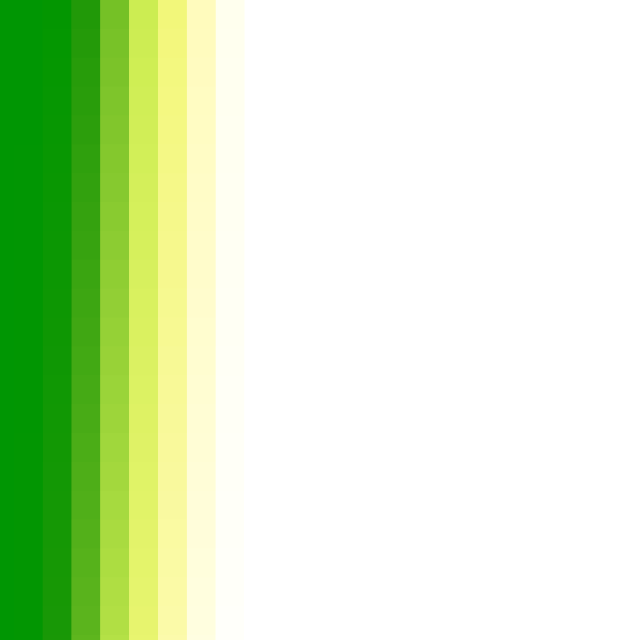
Write a three.js fragment shader that draws this background.

```glsl
// Draws a stepped green to yellow to white gradient, leaning slightly with height.
varying vec2 vUv;

const float CELL = 0.0451;        // side of one gradient step
const float FIRST_EDGE = 0.0664;  // left edge of column 1
const float ROW_SHIFT = 0.033;    // ramp advance for each row downward
const float EDGE_SOFT = 0.035;    // edge blend, as a share of a cell

const vec3 DEEP_GREEN = vec3(0.0, 0.59, 0.012);
const vec3 GREEN = vec3(0.012, 0.59, 0.004);
const vec3 LEAF = vec3(0.13, 0.60, 0.03);
const vec3 LIME = vec3(0.46, 0.755, 0.15);
const vec3 CHARTREUSE = vec3(0.80, 0.93, 0.32);
const vec3 YELLOW = vec3(0.95, 0.97, 0.48);
const vec3 CREAM = vec3(1.0, 0.985, 0.74);
const vec3 IVORY = vec3(1.0, 1.0, 0.935);
const vec3 WHITE = vec3(1.0);

// Staircase with softened risers centred on whole numbers
float softStairs(float position) {
  float p = position - 0.5 * EDGE_SOFT;
  return floor(p) + smoothstep(1.0 - EDGE_SOFT, 1.0, fract(p));
}

// Colour ramp with one stop per unit
vec3 colourRamp(float t) {
  vec3 colour = mix(DEEP_GREEN, GREEN, clamp(t, 0.0, 1.0));
  colour = mix(colour, LEAF, clamp(t - 1.0, 0.0, 1.0));
  colour = mix(colour, LIME, clamp(t - 2.0, 0.0, 1.0));
  colour = mix(colour, CHARTREUSE, clamp(t - 3.0, 0.0, 1.0));
  colour = mix(colour, YELLOW, clamp(t - 4.0, 0.0, 1.0));
  colour = mix(colour, CREAM, clamp(t - 5.0, 0.0, 1.0));
  colour = mix(colour, IVORY, clamp(t - 6.0, 0.0, 1.0));
  return mix(colour, WHITE, clamp(t - 7.0, 0.0, 1.0));
}

void main() {
  // Columns set the main step; rows from the top nudge it forward
  float column = softStairs((vUv.x - FIRST_EDGE) / CELL + 1.0);
  float row = softStairs((1.0 - vUv.y) / CELL);
  float rampPosition = column + ROW_SHIFT * max(row, 0.0);

  gl_FragColor = vec4(colourRamp(rampPosition), 1.0);
}
```
